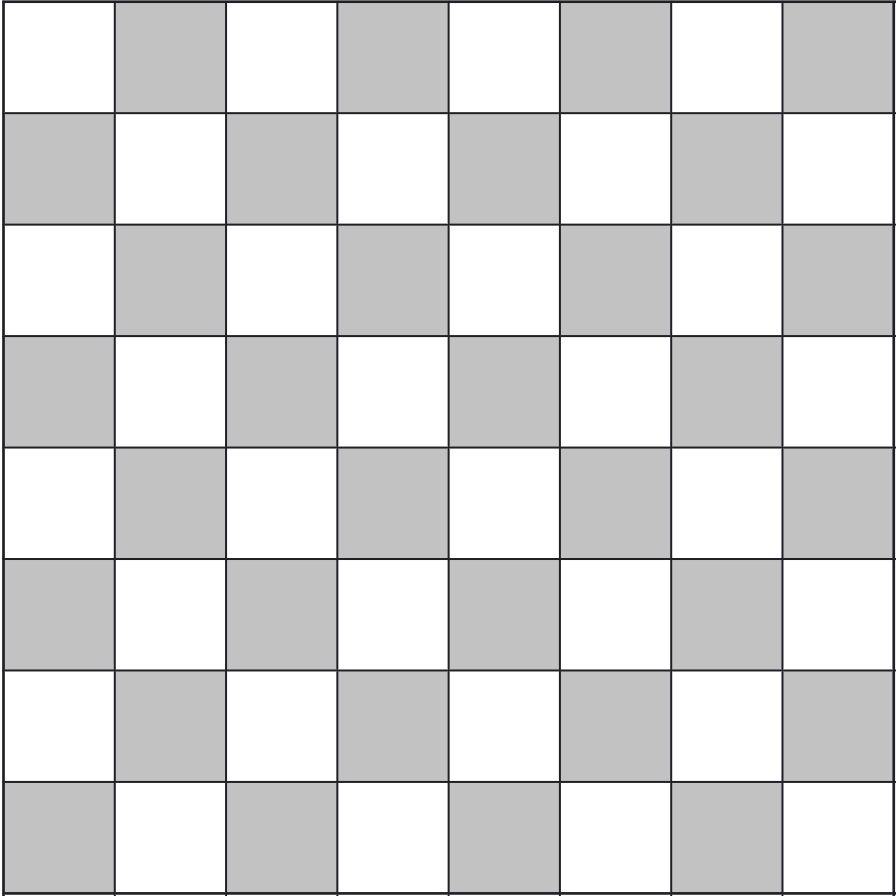
Give the GLSL for this pattern, as a WebGL 2 fragment shader.

```glsl
#version 300 es
precision highp float;

uniform vec2 u_resolution;
out vec4 fragColor;

// Antialiased coverage of a band of the given half width
vec2 bandCoverage(vec2 distanceToCenter, vec2 halfWidth, vec2 pixel) {
    return clamp(0.5 + (halfWidth - distanceToCenter) / pixel, 0.0, 1.0);
}

void main() {
    vec2 uv = gl_FragCoord.xy / u_resolution;
    vec2 pixel = 1.0 / u_resolution;

    // Board of 8 by 8 cells, set slightly off the canvas edges
    vec2 boardMin = vec2(0.0039, 0.0029);
    vec2 cellSize = vec2(0.1242, 0.1244);
    vec2 grid = (uv - boardMin) / cellSize;
    vec2 cell = floor(grid);

    // Alternating squares, gray in the lower left corner
    vec3 white = vec3(1.0);
    vec3 gray = vec3(0.76);
    float isGray = 1.0 - mod(cell.x + cell.y, 2.0);
    vec2 inside = step(vec2(0.0), grid) * step(grid, vec2(8.0));
    vec3 color = mix(white, gray, isGray * inside.x * inside.y);

    // Nearest grid line on each axis, with a heavier outer frame
    vec2 nearest = clamp(round(grid), 0.0, 8.0);
    vec2 lineDistance = abs(grid - nearest) * cellSize;
    vec2 isFrame = step(3.5, abs(nearest - 4.0));
    vec2 halfWidth = mix(vec2(0.00112), vec2(0.0015), step(3.9, abs(nearest - 4.0)) * isFrame);
    vec2 line = bandCoverage(lineDistance, halfWidth, pixel);

    // Lines stop at the left and top, and run off the right and bottom
    float withinLeft = smoothstep(-0.5, 0.5, (uv.x - boardMin.x + 0.0015) / pixel.x);
    float withinTop = smoothstep(-0.5, 0.5, (boardMin.y + 8.0 * cellSize.y + 0.0015 - uv.y) / pixel.y);
    float ink = max(line.x * withinTop, line.y * withinLeft);

    vec3 inkColor = vec3(0.13, 0.12, 0.15);
    fragColor = vec4(mix(color, inkColor, ink), 1.0);
}
```
